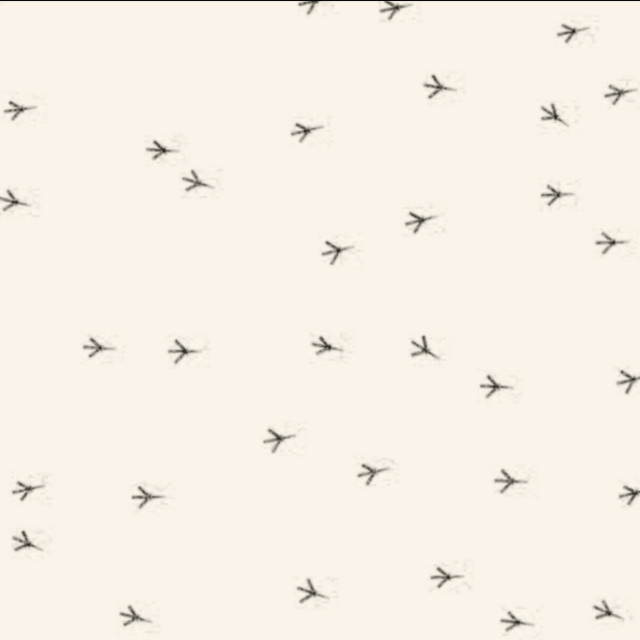
Give the GLSL for this pattern, as a Shadertoy shader.

```glsl
// Small dark bird tracks scattered over warm cream paper, below a thin dark edge.

float hash(vec2 p) {
    return fract(sin(dot(p, vec2(127.1, 311.7))) * 43758.5453);
}

float noise(vec2 p) {
    vec2 i = floor(p), f = fract(p);
    f = f * f * (3.0 - 2.0 * f);
    return mix(mix(hash(i), hash(i + vec2(1, 0)), f.x),
               mix(hash(i + vec2(0, 1)), hash(i + vec2(1, 1)), f.x), f.y);
}

// Blurred stroke from the heel at the origin to a tip, weaker towards the tip.
float stroke(vec2 p, vec2 tip, float width, float fade) {
    float t = clamp(dot(p, tip) / dot(tip, tip), 0.0, 1.0);
    float d = length(p - tip * t) / width;
    return exp(-d * d) * (1.0 - fade * t);
}

// Three toes pointing left, a thin hind toe pointing right and a dark heel.
float birdTrack(vec2 p, float spread) {
    float ink = 0.72 * stroke(p, vec2(-0.025, 0.0), 0.0030, 0.2);
    ink = max(ink, 0.75 * stroke(p, vec2(-0.015, 0.0155 * spread), 0.0031, 0.1));
    ink = max(ink, 0.72 * stroke(p, vec2(-0.015, -0.0165 * spread), 0.0031, 0.2));
    ink = max(ink, 0.75 * stroke(p, vec2(0.023, 0.0), 0.0027, 0.75));
    float heel = stroke(p, vec2(-0.005, 0.0), 0.0047, 0.15);
    return max(ink, heel);
}

void mainImage(out vec4 fragColor, in vec2 fragCoord) {
    vec2 uv = fragCoord / iResolution.y;
    float ink = 0.0, halo = 0.0;

    // One jittered track per cell, gathered from the neighbouring cells.
    const float cells = 5.4;
    vec2 home = floor(uv * cells);
    for (int y = -1; y <= 1; y++)
    for (int x = -1; x <= 1; x++) {
        vec2 id = home + vec2(x, y);
        vec2 jitter = vec2(hash(id + 5.2), hash(id + 23.8)) - 0.5;
        vec2 p = uv - (id + 0.5 + 0.74 * jitter) / cells;
        float turn = hash(id + 41.9);
        float angle = mix(0.25, -0.62, turn * turn);
        float c = cos(angle), s = sin(angle);
        vec2 q = vec2(c * p.x + s * p.y, c * p.y - s * p.x);
        ink = max(ink, birdTrack(q, mix(0.75, 1.1, hash(id + 67.1))));
        vec2 box = abs(p - vec2(0.004, 0.0)) - vec2(0.028, 0.019);
        halo = max(halo, 1.0 - smoothstep(0.0, 0.012, max(box.x, box.y)));
    }

    // Broken ink, with pale speckle on the paper around each track.
    float grain = noise(uv * 250.0);
    float speck = noise(uv * vec2(150.0, 240.0) + 31.0);
    ink = clamp(ink * (0.62 + 0.7 * grain), 0.0, 1.0);
    vec3 paper = vec3(0.98, 0.952, 0.912);
    paper += halo * (0.025 * (grain - 0.5) - 0.085 * pow(speck, 4.0));
    vec3 color = mix(paper, vec3(0.2, 0.19, 0.15), ink);

    // Thin dark edge along the top.
    float top = iResolution.y - fragCoord.y;
    float edge = 0.0018 * iResolution.y;
    color = mix(color, vec3(0.03), 1.0 - smoothstep(edge - 0.5, edge + 0.5, top));
    fragColor = vec4(color, 1.0);
}
```
